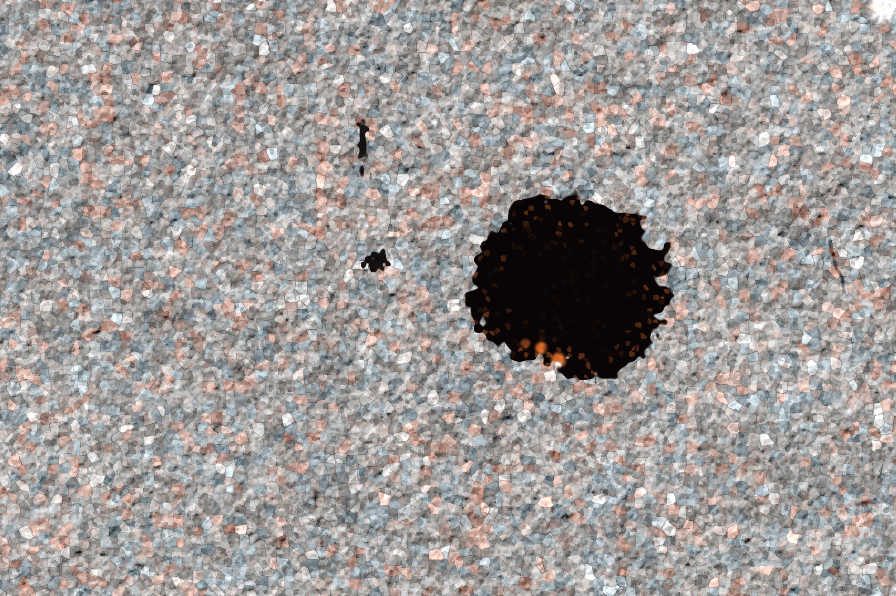
Give the GLSL for this texture, as a Shadertoy shader.

```glsl
// Sunlit grey asphalt with a dark oil blot, a small splash and a thin drip.
// Voronoi grains carry colour, layered noise gives slanted-light relief,
// and ragged distance fields soak the surface with oil.

const vec2 BLOT_CENTER = vec2(0.955, 0.516);
const vec2 BLOT_RADII = vec2(0.160, 0.144);
const vec2 SPLASH_CENTER = vec2(0.629, 0.557);
const vec2 DRIP_TOP = vec2(0.609, 0.792);
const vec2 DRIP_END = vec2(0.606, 0.738);
const vec2 DRIP_TAIL = vec2(0.601, 0.713);
const vec2 LIGHT_STEP = vec2(-0.0025, 0.0042);
const vec3 STONE = vec3(0.655, 0.648, 0.640);
const vec3 PINK = vec3(0.11, -0.015, -0.05);
const vec3 BLUE = vec3(-0.06, 0.0, 0.035);
const vec3 OIL = vec3(0.035, 0.018, 0.022);
const vec3 AMBER = vec3(0.78, 0.38, 0.14);
const float COARSE_GRAINS = 58.0;
const float FINE_GRAINS = 125.0;
const float RELIEF = 0.50;

vec3 hash3(vec2 p) {
    vec3 q = fract(p.xyx * vec3(0.1031, 0.1030, 0.0973));
    q += dot(q, q.yxz + 33.33);
    return fract((q.xxy + q.yzz) * q.zyx);
}

float noise(vec2 p) {
    vec2 i = floor(p), f = fract(p);
    f = f * f * (3.0 - 2.0 * f);
    float low = mix(hash3(i).x, hash3(i + vec2(1, 0)).x, f.x);
    float high = mix(hash3(i + vec2(0, 1)).x, hash3(i + vec2(1, 1)).x, f.x);
    return mix(low, high, f.y);
}

float height(vec2 p) {
    return 0.55 * noise(p * 48.0) + 0.42 * noise(p * 97.0 + 7.3)
         + 0.25 * noise(p * 190.0 + 3.1);
}

// Random values of the nearest grain in xyz, gap to its neighbour in w.
vec4 grains(vec2 p) {
    vec2 cell = floor(p), f = fract(p);
    float nearest = 8.0, second = 8.0;
    vec3 id = vec3(0.0);
    for (int y = -1; y <= 1; y++)
    for (int x = -1; x <= 1; x++) {
        vec2 o = vec2(x, y);
        vec3 h = hash3(cell + o);
        float d = length(o + 0.1 + 0.8 * h.xy - f);
        if (d < nearest) {
            second = nearest;
            nearest = d;
            id = hash3(cell + o + 71.7);
        } else second = min(second, d);
    }
    return vec4(id, second - nearest);
}

float spot(vec2 p, vec2 center, float radius) {
    return 1.0 - smoothstep(0.4, 1.0, length(p - center) / radius);
}

float segment(vec2 p, vec2 a, vec2 b) {
    vec2 ab = b - a;
    return length(p - a - ab * clamp(dot(p - a, ab) / dot(ab, ab), 0.0, 1.0));
}

// Rounded blot outline, flattened at lower left and frayed by the grains.
float blotDistance(vec2 p) {
    vec2 q = (p - BLOT_CENTER) / BLOT_RADII;
    vec2 a = pow(abs(q) + 1e-4, vec2(2.5));
    float r = pow(a.x + a.y, 0.4);
    float dent = smoothstep(0.75, 1.0, dot(normalize(q + 1e-4), vec2(-0.6, -0.8)));
    float fray = 0.040 * (noise(p * 32.0) - 0.5) + 0.026 * (noise(p * 85.0) - 0.5);
    return (r - 1.0 + 0.12 * dent) * BLOT_RADII.y + fray;
}

vec3 asphalt(vec2 p) {
    vec2 warp = 0.006 * vec2(noise(p * 70.0), noise(p * 70.0 + 31.0));
    vec4 big = grains((p + warp) * COARSE_GRAINS);
    vec4 fine = grains((p - warp) * FINE_GRAINS + 19.0);
    float slope = height(p) - height(p + LIGHT_STEP);
    float tone = RELIEF * slope + 0.20 * (big.x - 0.5) + 0.24 * (fine.x - 0.5);
    tone += 0.07 * (noise(p * 9.0) - 0.5);
    tone -= 0.09 * (1.0 - smoothstep(0.0, 0.16, big.w));
    // Deep pits on the shaded side, bright chips scattered between.
    tone -= 0.28 * smoothstep(0.16, 0.42, -slope) * smoothstep(0.3, 0.7, noise(p * 40.0 + 5.0));
    tone += 0.17 * smoothstep(0.91, 0.95, big.z) * smoothstep(0.0, 0.2, big.w);
    vec3 c = STONE + tone;
    c += PINK * (smoothstep(0.78, 0.95, big.y) + 0.5 * smoothstep(0.8, 0.95, fine.y));
    c += BLUE * (1.0 - smoothstep(0.1, 0.35, big.y));
    // Pale stones, a bleached corner and a wandering crack at the right.
    c += 0.13 * (spot(p, vec2(1.220, 0.725), 0.026) + spot(p, vec2(0.288, 0.565), 0.022));
    c += 0.40 * spot(p, vec2(1.485, 0.990), 0.036);
    float bend = 0.018 * (noise(vec2(p.y * 34.0, 2.0)) - 0.5);
    float crack = segment(p + vec2(bend, 0.0), vec2(1.398, 0.595), vec2(1.408, 0.510));
    return c - 0.32 * (1.0 - smoothstep(0.001, 0.005, crack));
}

void mainImage(out vec4 fragColor, in vec2 fragCoord) {
    vec2 p = fragCoord / iResolution.y;
    float soft = max(0.0025, 1.0 / iResolution.y);
    vec3 c = asphalt(p);

    // Small splash and broken drip.
    float speckle = noise(p * 115.0 + 11.0) - 0.5;
    float splash = length((p - SPLASH_CENTER) * vec2(0.9, 1.1)) - 0.018 + 0.032 * speckle;
    float drip = min(segment(p, DRIP_TOP, DRIP_END), length(p - DRIP_TAIL)) - 0.005 + 0.016 * speckle;
    float small = 1.0 - smoothstep(-soft, soft, min(splash, drip));
    c = mix(c, OIL, 0.92 * small);

    // Main blot with brown grains glinting toward its rim.
    float d = blotDistance(p);
    vec4 glint = grains(p * 105.0 + 43.0);
    float rim = smoothstep(-0.075, -0.005, d);
    float shine = smoothstep(0.76, 0.98, glint.x) * smoothstep(0.0, 0.3, glint.w);
    vec3 oil = OIL + AMBER * shine * (0.05 + 0.38 * rim);
    float amber = spot(p, vec2(0.908, 0.416), 0.014) + spot(p, vec2(0.937, 0.396), 0.017);
    amber += 0.5 * spot(p, vec2(0.882, 0.424), 0.011);
    oil += AMBER * amber * (0.5 + 0.7 * noise(p * 120.0));
    c = mix(c, oil, 1.0 - smoothstep(-soft, soft, d));

    fragColor = vec4(clamp(c, 0.0, 1.0), 1.0);
}
```
